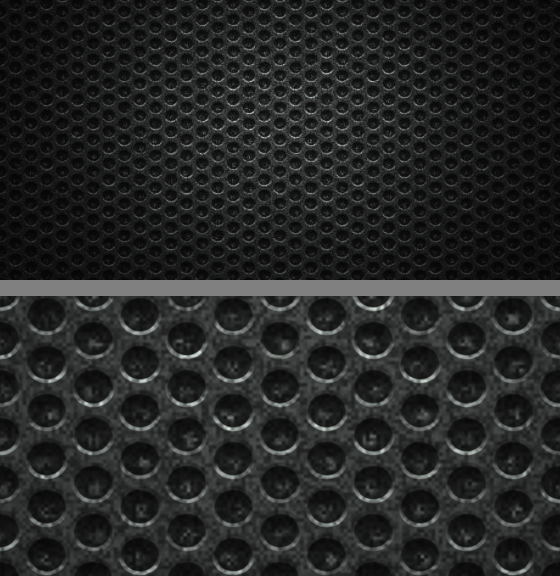
Top, the full canvas; bottom, a detail of the centre.
Write a Shadertoy shader that draws this pattern.

```glsl
// Dark perforated metal: staggered columns of oval dimples with lit lower lips.
// Each cell is shaded from an ellipse distance, roughened by hashed noise,
// then dimmed by a soft spotlight that fades towards the canvas edges.

// Lengths are in canvas heights
const vec2 PITCH = vec2(2.0 / 36.0, 1.0 / 17.5);
const vec2 RADIUS = vec2(0.0228, 0.0205);
const float RIM_WIDTH = 0.0022;
const float SHADE_REACH = 0.0075;
const float GRAIN_SCALE = 230.0;
const float GRAIN_AMOUNT = 0.85;
const float RIM_VARIATION = 0.4;

const float PLATE_TONE = 0.195;
const float HOLE_TONE = 0.09;
const float RIM_TONE = 0.62;
const float GLINT_TONE = 0.24;
const vec3 METAL_TINT = vec3(0.97, 1.02, 0.99);

const vec2 LIGHT_OFFSET = vec2(0.01, 0.09);
const vec2 LIGHT_SPREAD = vec2(0.68, 0.52);
const float AMBIENT = 0.23;
const float SPOTLIGHT = 0.87;

float hash(vec2 p) {
    vec3 q = fract(p.xyx * vec3(0.1031, 0.1030, 0.0973));
    q += dot(q, q.yzx + 33.33);
    return fract((q.x + q.y) * q.z);
}

float noise(vec2 p) {
    vec2 cell = floor(p);
    vec2 f = fract(p);
    f = f * f * (3.0 - 2.0 * f);
    float low = mix(hash(cell), hash(cell + vec2(1.0, 0.0)), f.x);
    float high = mix(hash(cell + vec2(0.0, 1.0)), hash(cell + 1.0), f.x);
    return mix(low, high, f.y);
}

// Soft-edged band centred on d = 0
float stroke(float d, float halfWidth, float blur) {
    return 1.0 - smoothstep(halfWidth - blur, halfWidth + blur, abs(d));
}

// Staggered grid: returns the offset from the nearest dimple and its index
vec2 dimpleCell(vec2 p, out vec2 id) {
    vec2 q = p / PITCH;
    id.x = floor(q.x + 0.5);
    q.y += 0.5 * mod(id.x, 2.0);
    id.y = floor(q.y + 0.5);
    return (q - id) * PITCH;
}

float metalTone(vec2 p, float pixel) {
    vec2 id;
    vec2 local = dimpleCell(p, id);
    vec2 unit = local / RADIUS;
    float r = length(unit);
    float d = (r - 1.0) * RADIUS.y;
    float facing = -unit.y / max(r, 0.001);
    float blur = max(pixel, 0.0013);
    float wear = hash(id + 71.0);
    float grain = noise(p * GRAIN_SCALE + 300.0);

    // Plate, dark just above each opening
    float shade = smoothstep(0.1, 0.9, -facing);
    shade *= 1.0 - smoothstep(0.0, SHADE_REACH, d);
    float plate = PLATE_TONE * (1.0 - 0.6 * shade);

    // Recess, with a small uneven reflection on its floor
    float recess = HOLE_TONE * (1.0 - 0.5 * smoothstep(-0.2, 0.9, unit.y));
    vec2 glintAt = vec2((wear - 0.5) * 0.5, -0.22);
    float glint = 1.0 - smoothstep(0.1, 0.6, length(unit - glintAt));
    recess += GLINT_TONE * glint * grain * (0.5 + 0.5 * hash(id + 19.0));
    float tone = mix(recess, plate, smoothstep(-blur, blur, d));

    // Bright lower lip and faint upper lip
    float lip = smoothstep(-0.1, 0.9, facing);
    float strength = 1.0 - RIM_VARIATION * wear;
    tone = mix(tone, RIM_TONE * strength, lip * stroke(d, RIM_WIDTH, blur));
    float upper = smoothstep(0.2, 0.9, -facing);
    tone += 0.05 * upper * stroke(d - RIM_WIDTH, 0.5 * RIM_WIDTH, blur);

    return tone * (1.0 + GRAIN_AMOUNT * (grain - 0.5));
}

void mainImage(out vec4 fragColor, in vec2 fragCoord) {
    float pixel = 1.0 / iResolution.y;
    vec2 p = (fragCoord - 0.5 * iResolution.xy) * pixel;

    // Spotlight above the centre
    vec2 fromLight = (p - LIGHT_OFFSET) / LIGHT_SPREAD;
    float light = AMBIENT + SPOTLIGHT * exp(-dot(fromLight, fromLight));

    vec3 colour = METAL_TINT * metalTone(p, pixel) * light + 0.008;
    fragColor = vec4(colour, 1.0);
}
```
